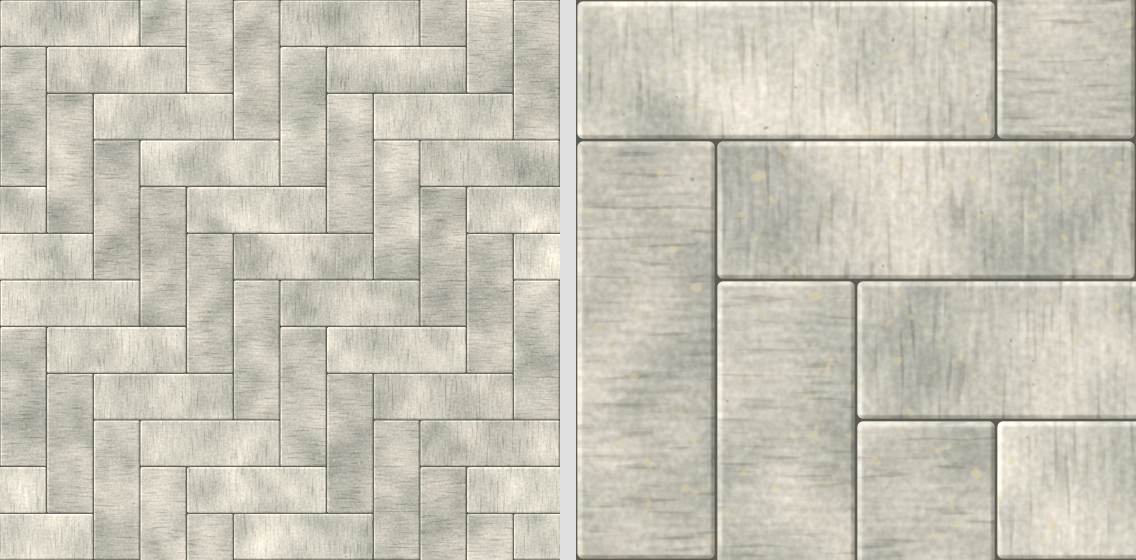
Left: the whole. Right: its middle third, enlarged.
Write a Shadertoy shader that draws this texture.

```glsl
// Herringbone paving of brushed concrete blocks, three cells long and one wide.

const float CELLS = 12.0;          // grid cells per canvas side
const float BLOCK_LENGTH = 3.0;    // block length in cells
const float PERIOD = 6.0;          // herringbone period in cells
const float JOINT_HALF = 0.010;    // half joint width, in cells
const float CORNER_RADIUS = 0.05;
const float LIT_WIDTH = 0.050;     // bevel widths, in cells
const float SHADE_WIDTH = 0.036;
const float BEVEL_LIGHT = 0.115;
const float BEVEL_SHADE = 0.16;
const float TONE_RANGE = 0.045;    // brightness spread between blocks
const float UPRIGHT_SHADE = 0.96;  // upright blocks are a little darker
const float STREAK_AMOUNT = 0.085;
const float GRAIN_AMOUNT = 0.085;
const float SCRATCH_AMOUNT = 0.085;

const vec3 STONE = vec3(0.820, 0.806, 0.754);
const vec3 JOINT = vec3(0.36, 0.36, 0.33);
const vec3 FLECK = vec3(0.90, 0.83, 0.66);
const vec3 PIT = vec3(0.52, 0.52, 0.49);
const vec3 CLOUD = vec3(0.215, 0.190, 0.180); // tint of the soft stains

// Integer hash of a lattice point, two values in 0..1
vec2 hash2(vec2 p) {
    uvec2 q = uvec2(ivec2(p)) * 1664525u + 1013904223u;
    for (int i = 0; i < 2; i++) {
        q.x += q.y * 1664525u;
        q.y += q.x * 1664525u;
        q ^= q >> 16u;
    }
    return vec2(q & 0xffffu) / 65535.0;
}

float cornerSlope(vec2 corner, vec2 offset) {
    return dot(hash2(corner) * 2.0 - 1.0, offset);
}

float gradientNoise(vec2 p) {
    vec2 i = floor(p), f = p - i;
    vec2 u = f * f * f * (f * (f * 6.0 - 15.0) + 10.0);
    vec2 e = vec2(1.0, 0.0);
    float low = mix(cornerSlope(i, f), cornerSlope(i + e.xy, f - e.xy), u.x);
    float high = mix(cornerSlope(i + e.yx, f - e.yx), cornerSlope(i + e.xx, f - e.xx), u.x);
    return mix(low, high, u.y);
}

float roundedBox(vec2 p, vec2 halfSize, float radius) {
    vec2 q = abs(p) - halfSize + radius;
    return length(max(q, 0.0)) + min(max(q.x, q.y), 0.0) - radius;
}

// Finds the block under a grid point: local position, size and first cell
void findBlock(vec2 gridPos, out vec2 local, out vec2 size, out vec2 id, out bool upright) {
    vec2 cell = floor(gridPos);
    float phase = mod(cell.x + cell.y + 1.0, PERIOD);
    upright = phase > BLOCK_LENGTH - 0.5;
    vec2 back = upright ? vec2(0.0, phase - BLOCK_LENGTH) : vec2(phase, 0.0);
    size = upright ? vec2(1.0, BLOCK_LENGTH) : vec2(BLOCK_LENGTH, 1.0);
    local = gridPos - cell + back;
    id = mod(cell - back, CELLS);
}

// Brushed concrete; surface.x runs along the block, the brush marks across it
vec3 concrete(vec2 surface, vec2 seed, float tone) {
    vec2 p = surface + seed * 97.0;
    float cloud = gradientNoise(p * 0.9) + 0.6 * gradientNoise(p * 2.1 + 31.0);
    float streak = gradientNoise(p * vec2(21.0, 3.2));
    float grain = gradientNoise(p * 17.0 + 7.0) + 0.6 * gradientNoise(p * 31.0 + 19.0);
    float scratch = smoothstep(0.12, 0.45, gradientNoise(p * vec2(22.0, 2.4) + 53.0));
    float fleck = smoothstep(0.25, 0.48, gradientNoise(p * 11.0 + 71.0));
    float pit = smoothstep(0.48, 0.62, gradientNoise(p * 13.0 + 113.0));

    vec3 color = STONE * tone + CLOUD * cloud;
    color += STREAK_AMOUNT * streak + GRAIN_AMOUNT * grain - SCRATCH_AMOUNT * scratch;
    color = mix(color, FLECK, 0.45 * fleck);
    return mix(color, PIT, 0.5 * pit);
}

float bevelBand(float edgeDistance, float width) {
    return 1.0 - smoothstep(JOINT_HALF + 0.4 * width, JOINT_HALF + width, edgeDistance);
}

void mainImage(out vec4 fragColor, in vec2 fragCoord) {
    vec2 gridPos = fragCoord / iResolution.y * CELLS;
    float pixel = CELLS / iResolution.y;

    vec2 local, size, id;
    bool upright;
    findBlock(gridPos, local, size, id, upright);

    // Block surface, with its own tone and grain
    vec2 seed = hash2(id + 17.0);
    float tone = 1.0 + TONE_RANGE * (hash2(id + 41.0).x * 2.0 - 1.0);
    if (upright) tone *= UPRIGHT_SHADE;
    vec3 color = concrete(upright ? local.yx : local, seed, tone);

    // Bevel lit from the upper left, unevenly worn
    vec2 farEdge = size - local;
    float wear = 1.0 + 0.7 * gradientNoise(gridPos * 6.0);
    color += BEVEL_LIGHT * wear * bevelBand(min(local.x, farEdge.y), LIT_WIDTH);
    color -= BEVEL_SHADE * wear * bevelBand(min(farEdge.x, local.y), SHADE_WIDTH);

    // Thin dark joint
    float edge = roundedBox(local - 0.5 * size, 0.5 * size, CORNER_RADIUS) + JOINT_HALF;
    color = mix(color, JOINT, smoothstep(-0.5 * pixel, 0.5 * pixel, edge));

    fragColor = vec4(clamp(color, 0.0, 1.0), 1.0);
}
```
